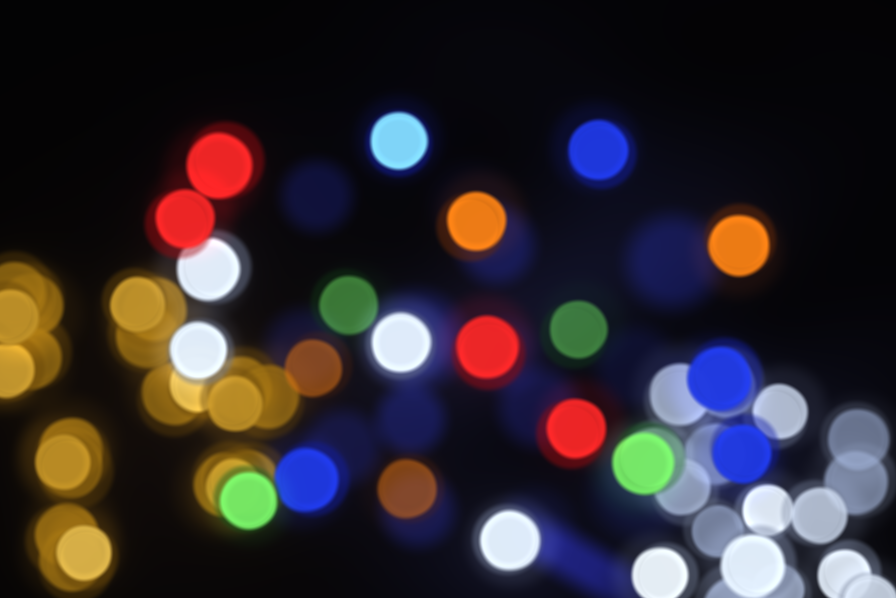
Write a Shadertoy shader that draws this background.

```glsl
// Out-of-focus city lights: soft coloured discs scattered over a dark night.

vec2 hash2(float n) {
    return fract(sin(n * vec2(12.71, 31.17) + vec2(1.3, 4.1)) * 4375.85);
}

// Evenly spread position in the unit square, loosened by some jitter.
vec2 scatter(int i, float seed) {
    vec2 even = fract(0.5 + float(i) * vec2(0.7549, 0.5698));
    return even + 0.18 * (hash2(float(i) + seed) - 0.5);
}

// One lens disc: wide glow, shifted darker fringe, then a core with a bright rim.
void addLight(inout vec3 col, vec2 p, vec2 center, float radius, vec3 core, vec3 fringe, float alpha) {
    vec2 q = p - center;
    float angle = atan(q.y, q.x);
    float wobble = 1.0 + 0.008 * sin(3.0 * angle + center.x * 40.0) + 0.006 * sin(5.0 * angle + center.y * 60.0);
    float d = length(q) / (radius * wobble);
    vec2 shift = 0.2 * sin(center.yx * 37.0);
    float ghost = length(q / radius - shift);

    col += fringe * alpha * (0.1 * exp(-0.5 * d * d) + 0.16 * smoothstep(1.85, 1.1, length(q / radius + shift)));
    col = mix(col, fringe, 0.5 * alpha * smoothstep(1.3, 1.05, ghost));
    vec3 body = core * (0.95 + 0.08 * smoothstep(0.65, 0.9, d) + 0.06 * smoothstep(0.97, 0.87, ghost));
    col = mix(col, body, alpha * smoothstep(1.1, 0.9, d));
}

// Dark ground: blue haze from layered sines and a warm tint on the left.
vec3 night(vec2 p) {
    float waves = 0.5 + 0.25 * sin(p.x * 9.0 + 2.0 * sin(p.y * 7.0)) + 0.25 * sin(p.y * 13.0 - p.x * 6.0);
    vec2 cold = p - vec2(0.95, 0.35), warm = p - vec2(0.28, 0.3);
    return vec3(0.012, 0.01, 0.014)
         + exp(-4.5 * dot(cold, cold)) * (0.3 + waves) * vec3(0.045, 0.05, 0.12)
         + exp(-9.0 * dot(warm, warm)) * vec3(0.045, 0.027, 0.012);
}

void mainImage(out vec4 fragColor, in vec2 fragCoord) {
    vec2 p = fragCoord / iResolution.y;
    p.x += 0.75 - 0.5 * iResolution.x / iResolution.y;
    vec3 col = night(p);

    // Slanted blue streak near the bottom
    vec2 q = p - vec2(0.97, 0.06);
    float along = dot(q, vec2(0.86, -0.51));
    float across = dot(q, vec2(0.51, 0.86));
    col += vec3(0.07, 0.08, 0.38) * smoothstep(0.06, 0.01, abs(across)) * smoothstep(0.18, 0.02, abs(along));

    // Dim blue discs far behind
    for (int i = 0; i < 14; i++) {
        vec2 h = hash2(float(i) + 8.0);
        vec2 c = vec2(0.5, 0.1) + vec2(0.75, 0.58) * scatter(i, 51.0);
        float d = length(p - c) / (0.055 + 0.03 * h.x);
        col += vec3(0.045, 0.06, 0.26) * h.y * smoothstep(1.35, 0.6, d);
    }

    // Golden clusters on the left
    for (int i = 0; i < 24; i++) {
        vec2 h = hash2(float(i) + 17.0);
        vec2 c = vec2(0.03, 0.04) + vec2(0.5, 0.53) * scatter(i / 3, 23.0) + 0.08 * (h - 0.5);
        bool front = i % 3 == 2;
        vec3 core = front ? mix(vec3(0.74, 0.56, 0.15), vec3(1.0, 0.87, 0.45), h.x * h.x) : vec3(0.58, 0.42, 0.07);
        addLight(col, p, c, front ? 0.046 : 0.053, core, vec3(0.37, 0.25, 0.03), front ? 0.88 : 0.7);
    }

    // Crowded white lights at the lower right
    for (int i = 0; i < 16; i++) {
        vec2 h = hash2(float(i) + 71.0);
        vec2 c = vec2(1.09, -0.04) + vec2(0.46, 0.42) * scatter(i, 5.0);
        vec3 core = mix(vec3(0.56, 0.64, 0.82), vec3(0.96, 0.99, 1.0), h.y);
        addLight(col, p, c, 0.042 + 0.012 * h.x, core, vec3(0.42, 0.46, 0.55), 0.4 + 0.58 * h.y);
    }

    // Mixed lights in an arch: red, blue, white, green, orange
    vec3 cores[5] = vec3[5](vec3(0.95, 0.15, 0.15), vec3(0.12, 0.22, 0.88), vec3(0.9, 0.95, 1.0),
                            vec3(0.46, 0.92, 0.4), vec3(0.96, 0.5, 0.08));
    vec3 fringes[5] = vec3[5](vec3(0.58, 0.04, 0.06), vec3(0.07, 0.11, 0.6), vec3(0.42, 0.46, 0.56),
                              vec3(0.08, 0.34, 0.1), vec3(0.4, 0.16, 0.03));
    for (int i = 0; i < 22; i++) {
        int block = i / 5;
        int kind = (i + block * 4) % 5;
        vec2 c = vec2(0.3, 0.1) + vec2(1.15, 0.7) * scatter(i, 37.0);
        c.y -= 0.28 * (c.x - 0.7) * (c.x - 0.7);
        vec3 core = cores[kind];
        if (kind == 1 && block == 2) core = vec3(0.52, 0.87, 1.0);
        bool dim = kind > 2 && block % 2 == 1;
        float radius = 0.047 + 0.008 * hash2(float(i) + 90.0).x;
        addLight(col, p, c, radius, core, fringes[kind], dim ? 0.42 : 0.94);
    }

    fragColor = vec4(min(col, 1.0), 1.0);
}
```
